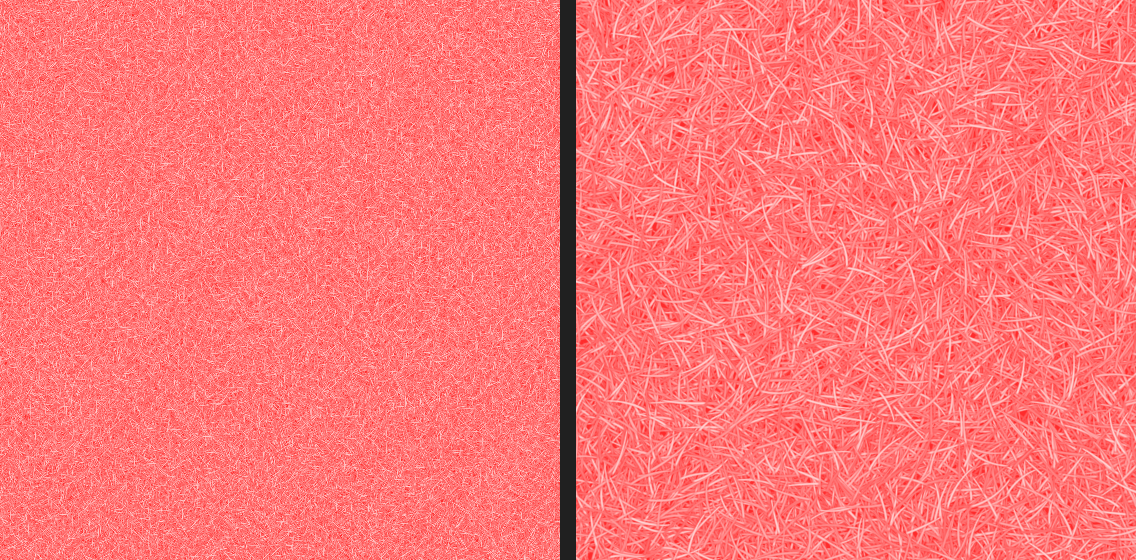
Left: the whole. Right: its middle third, enlarged.
This texture is drawn by a three.js fragment shader. Its source:

```glsl
// Dense mat of short, fine, slightly curved needles in pinks over a red ground.
varying vec2 vUv;

const int   LAYERS       = 26;      // stacked sheets of needles, deep to top
const float CELLS        = 64.0;    // needle cells across the canvas, per layer
const float JITTER       = 0.75;    // freedom of a needle inside its cell
const float HALF_MIN     = 0.0100;  // half length of the shortest needle
const float HALF_MAX     = 0.0155;  // half length of the longest, below one cell
const float RADIUS       = 0.00064; // half thickness at the root
const float EDGE         = 0.0006;  // softness of the needle sides
const float SHADE_WIDTH  = 0.0021;  // reach of the dark rim beside a needle
const float SHADE        = 0.36;    // strength of that rim
const float MAX_BEND     = 0.20;    // sideways curl at the tips
const float ANGLE_SPREAD = 2.7;     // scatter of directions, in radians
const float DEPTH_SHARE  = 0.25;    // part of the tone set by layer depth
const vec3  GROUND       = vec3(1.0, 0.17, 0.17);
const vec3  DEEP_NEEDLE  = vec3(1.0, 0.29, 0.29);
const vec3  TOP_NEEDLE   = vec3(1.0, 0.83, 0.83);

// Four random values from one cell of one layer
vec4 hash4(vec3 p) {
  vec4 q = fract(p.xyzx * vec4(0.1031, 0.1030, 0.0973, 0.1099));
  q += dot(q, q.wzxy + 33.33);
  return fract((q.xxyz + q.yzzw) * q.zywx);
}

// Slowly turning main direction, from layered sines
float combAngle(vec2 p) {
  return 1.5 + 0.8 * sin(31.0 * p.x + 1.6 * sin(17.0 * p.y))
             + 0.6 * sin(27.0 * p.y - 13.0 * p.x + 1.2 * sin(23.0 * p.x));
}

// Coverage (x) and dark rim (y) of a slightly bent needle with a pointed tip
vec2 needle(vec2 p, float angle, float halfLength, float bend) {
  vec2 along = vec2(cos(angle), sin(angle));
  float t = dot(p, along) / halfLength;
  float y = dot(p, vec2(-along.y, along.x));
  y = abs(y - bend * halfLength * (t * t - 0.3));
  float radius = RADIUS * (1.0 - 0.4 * smoothstep(-0.5, 1.0, t));
  float side = 1.0 - smoothstep(radius - EDGE, radius + EDGE, y);
  float rim = 1.0 - smoothstep(0.0, SHADE_WIDTH, y);
  return vec2(side, rim) * (1.0 - smoothstep(0.8, 1.0, abs(t)));
}

// Lay one sheet of needles over the colour below
vec3 addLayer(vec3 color, vec2 uv, float layer) {
  float depth = layer / float(LAYERS - 1);
  vec2 shift = hash4(vec3(7.0, 3.0, layer + 11.0)).xy;
  vec2 grid = uv * CELLS + shift;
  vec2 home = floor(grid);
  for (int j = -1; j <= 1; j++) {
    for (int i = -1; i <= 1; i++) {
      vec2 cell = home + vec2(float(i), float(j));
      vec4 place = hash4(vec3(cell + 5.0, layer + 1.0));
      vec4 shape = hash4(vec3(cell + 91.0, layer + 47.0));
      vec2 center = cell + 0.5 + (place.xy - 0.5) * JITTER;
      float angle = combAngle((center - shift) / CELLS)
                  + (place.z - 0.5) * ANGLE_SPREAD;
      float halfLength = mix(HALF_MIN, HALF_MAX, shape.x);
      float bend = (shape.y * 2.0 - 1.0) * MAX_BEND;
      vec2 mark = needle((grid - center) / CELLS, angle, halfLength, bend);

      // Light and dark needles alternate from cell to cell for an even spread
      float parity = mod(cell.x + cell.y + layer, 2.0);
      float tone = mix(0.5 * (place.w + parity), depth, DEPTH_SHARE);
      color = mix(color, GROUND, SHADE * mark.y);
      color = mix(color, mix(DEEP_NEEDLE, TOP_NEEDLE, tone), mark.x);
    }
  }
  return color;
}

void main() {
  vec3 color = GROUND;
  for (int k = 0; k < LAYERS; k++) {
    color = addLayer(color, vUv, float(k));
  }
  gl_FragColor = vec4(color, 1.0);
}
```
